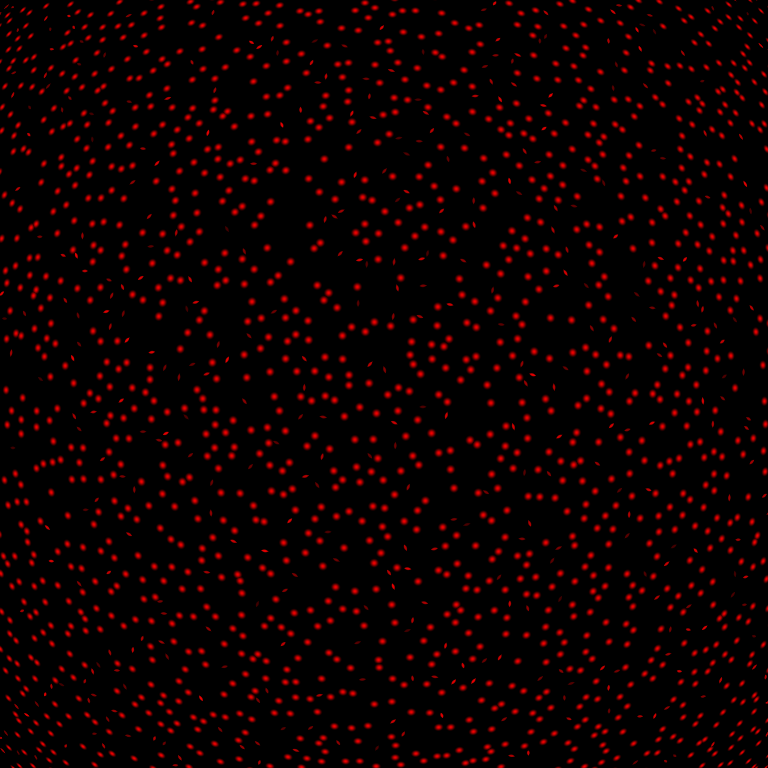
Write a Shadertoy shader that draws this pattern.

```glsl
// Soft red dots and thin slivers scattered over a black sphere that fills the canvas.

vec3 hash32(vec2 p) {
    vec3 q = fract(p.xyx * vec3(0.1031, 0.1030, 0.0973));
    q += dot(q, q.yxz + 33.33);
    return fract((q.xxy + q.yzz) * q.zyx);
}

// Equal-area map between the front hemisphere and the plane
vec2 sphereToPlane(vec3 n) {
    return n.xy * sqrt(2.0 / (1.0 + n.z));
}

vec3 planeToSphere(vec2 g) {
    float s = min(dot(g, g) * 0.25, 1.0);
    return vec3(g * sqrt(1.0 - s), 1.0 - 2.0 * s);
}

float roundDot(float dist) {
    return 0.95 * (1.0 - smoothstep(0.0, 1.0, dist));
}

// Pointed lens lying across the given direction
float sliver(vec3 offset, float angle, float brightness) {
    float across = dot(offset.xy, vec2(cos(angle), sin(angle)));
    float alongSq = max(dot(offset, offset) - across * across, 0.0);
    float lens = 2.6 * abs(across) + 1.5 * alongSq;
    return brightness * (1.0 - smoothstep(0.2, 1.0, lens));
}

void mainImage(out vec4 fragColor, in vec2 fragCoord) {
    // Sphere seen head-on, its rim just beyond the corners
    vec2 p = (fragCoord - 0.5 * iResolution.xy) / (0.73 * iResolution.y);
    float rimSq = dot(p, p);
    vec3 normal = vec3(p, sqrt(max(1.0 - rimSq, 0.0)));

    // Tilted grid of jittered cells
    const float cells = 31.0;
    const float dotRadius = 0.0097;
    mat2 tilt = mat2(0.8, 0.6, -0.6, 0.8);
    vec2 home = floor(tilt * sphereToPlane(normal) * cells);

    float light = 0.0;
    for (int y = -1; y <= 1; y++) {
        for (int x = -1; x <= 1; x++) {
            vec2 cell = home + vec2(x, y);
            vec3 place = hash32(cell + 171.0);
            vec3 look = hash32(cell + 419.0);
            vec2 seed = (cell + 0.5 + 0.7 * (place.xy - 0.5)) / cells;
            vec3 offset = (normal - planeToSphere(seed * tilt)) / dotRadius;

            // Most cells hold a dot, some a sliver, the rest stay empty
            if (place.z < 0.64)
                light = max(light, roundDot(length(offset)));
            else if (place.z < 0.82)
                light = max(light, sliver(offset, 6.2832 * look.x, mix(0.25, 0.9, look.y)));
        }
    }

    light *= step(rimSq, 1.0);
    fragColor = vec4(light, 0.0, 0.0, 1.0);
}
```
